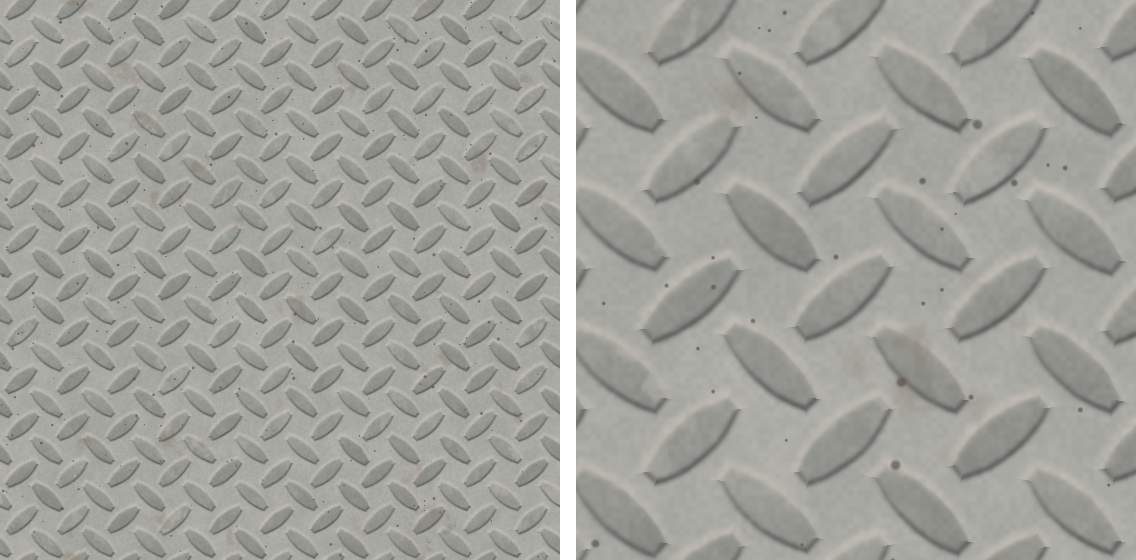
Left, the full canvas; right, a detail of the centre.
Reproduce this texture procedurally as a Shadertoy shader.

```glsl
// Worn steel tread plate: two interleaved grids of raised lens-shaped lugs, leaning
// opposite ways. A signed distance and its normal shade each bevel under light from
// above; wrapping noise adds grime, scuffs, grain and pits, so the plate tiles.

const vec2 GRID = vec2(11.0, 12.0);            // lugs of each lean, across and down
const vec2 LIGHT = vec2(-0.2, 0.98);
const float HALF_LENGTH = 0.0335;
const float HALF_WIDTH = 0.0122;
const float ARC_RADIUS = 0.080;

const vec3 PLATE_DARK = vec3(0.605, 0.612, 0.588);
const vec3 PLATE_PALE = vec3(0.700, 0.695, 0.675);
const vec3 LUG_FACE = vec3(0.572, 0.578, 0.556);
const vec3 RIM_LIT = vec3(0.745, 0.728, 0.695);
const vec3 RIM_SHADE = vec3(0.365, 0.370, 0.362);
const vec3 SCUFF = vec3(0.670, 0.665, 0.640);
const vec3 RUST = vec3(0.475, 0.435, 0.375);
const vec3 PIT = vec3(0.340, 0.320, 0.290);

struct Lug {
    float dist;     // signed distance to the outline
    vec2 normal;    // outward direction in the plane
    vec2 local;     // position from the lug centre
    float seed;     // random value of this lug
};

float hash(vec2 p) {
    vec3 q = fract(p.xyx * 0.1031);
    q += dot(q, q.yzx + 33.33);
    return fract((q.x + q.y) * q.z);
}

// Value noise with a whole number of cells per canvas
float noise(vec2 uv, vec2 cells, float seed) {
    vec2 p = uv * cells, i = floor(p), f = fract(p);
    f = f * f * (3.0 - 2.0 * f);
    vec2 a = mod(i, cells) + seed, b = mod(i + 1.0, cells) + seed;
    return mix(mix(hash(a), hash(vec2(b.x, a.y)), f.x),
               mix(hash(vec2(a.x, b.y)), hash(b), f.x), f.y);
}

float fbm(vec2 uv, vec2 cells, float seed) {
    float sum = 0.0, weight = 0.5;
    for (int k = 0; k < 4; k++) {
        sum += weight * noise(uv, cells, seed + 17.0 * float(k));
        cells *= 2.0;
        weight *= 0.5;
    }
    return sum / 0.9375;
}

// One grid of lugs; lean is +1 for rising to the right, -1 for falling
Lug lugGrid(vec2 uv, vec2 offset, float lean) {
    vec2 g = uv * GRID - offset + 0.5;
    vec2 id = mod(floor(g), GRID) + 40.0 * lean + 60.0;
    float seed = hash(id);
    vec2 jitter = vec2(hash(id + 7.3), hash(id + 19.1)) - 0.5;
    vec2 p = (fract(g) - 0.5) / GRID + jitter * 0.003;

    float angle = lean * 0.715 + (seed - 0.5) * 0.08;
    vec2 axis = vec2(cos(angle), sin(angle)), across = vec2(-axis.y, axis.x);
    vec2 q = vec2(dot(p, axis), dot(p, across));

    // Two arcs make the sides, straight cuts the blunt ends
    vec2 arc = vec2(q.x, abs(q.y) + ARC_RADIUS - HALF_WIDTH);
    float side = length(arc) - ARC_RADIUS;
    float end = abs(q.x) - HALF_LENGTH;
    vec2 n = side > end ? normalize(arc) * vec2(1.0, q.y < 0.0 ? -1.0 : 1.0)
                        : vec2(sign(q.x), 0.0);
    return Lug(max(side, end), n.x * axis + n.y * across, p, seed);
}

float band(float d, float centre, float width) {
    float x = (d - centre) / width;
    return exp(-x * x);
}

// Sparse round pits, each kept inside its own cell
float pits(vec2 uv, float cells, float share) {
    vec2 g = uv * cells, id = mod(floor(g), cells);
    vec2 centre = 0.3 + 0.4 * vec2(hash(id + 3.7), hash(id + 11.9));
    float radius = mix(0.06, 0.20, hash(id + 29.3));
    float spot = 1.0 - smoothstep(radius * 0.4, radius + 0.06, length(fract(g) - centre));
    return spot * step(1.0 - share, hash(id + 51.0));
}

void mainImage(out vec4 fragColor, in vec2 fragCoord) {
    vec2 uv = fragCoord / iResolution.xy;
    float pixel = 1.0 / iResolution.y;

    Lug rising = lugGrid(uv, vec2(0.43, 0.865), 1.0);
    Lug falling = lugGrid(uv, vec2(0.93, 0.365), -1.0);
    Lug lug = rising;
    if (falling.dist < rising.dist) lug = falling;

    float grime = fbm(uv, vec2(7.0), 5.0);
    float mottle = fbm(uv, vec2(40.0), 91.0);
    float grain = noise(uv, vec2(300.0), 23.0) - 0.5;
    float d = lug.dist + (mottle - 0.5) * 0.0025;

    // Plate and lug faces
    vec3 plate = mix(PLATE_DARK, PLATE_PALE, clamp(0.55 * grime + 0.6 * mottle, 0.0, 1.0));
    vec3 face = LUG_FACE + (lug.seed - 0.5) * 0.045 + dot(lug.local, LIGHT) * 0.9;
    face += (mottle - 0.5) * 0.07;
    float scuffs = smoothstep(0.52, 0.72, fbm(uv, vec2(60.0, 48.0), 140.0));
    face = mix(face, SCUFF, scuffs * mix(0.15, 0.8, lug.seed * lug.seed));
    float soft = max(pixel, 0.0012);
    vec3 color = mix(plate, face, 1.0 - smoothstep(-soft, soft, d));

    // Bevels: pale above, dark below
    float facing = dot(lug.normal, LIGHT);
    float lit = clamp(facing * 1.2, 0.0, 1.0) * band(d, 0.0018, 0.0034);
    float shade = clamp(-facing * 1.15, 0.0, 1.0) * band(d, -0.0004, 0.0021);
    color = mix(color, RIM_LIT, lit * mix(0.65, 1.0, mottle));
    color = mix(color, RIM_SHADE, shade * mix(0.6, 1.0, mottle));

    // Wear
    float stain = smoothstep(0.60, 0.78, fbm(uv, vec2(14.0), 210.0)) * smoothstep(0.45, 0.7, mottle);
    color = mix(color, RUST, 0.35 * stain);
    color = mix(color, PIT, 0.7 * max(pits(uv, 60.0, 0.025), pits(uv, 110.0, 0.02)));
    color += grain * 0.035;
    fragColor = vec4(color, 1.0);
}
```
